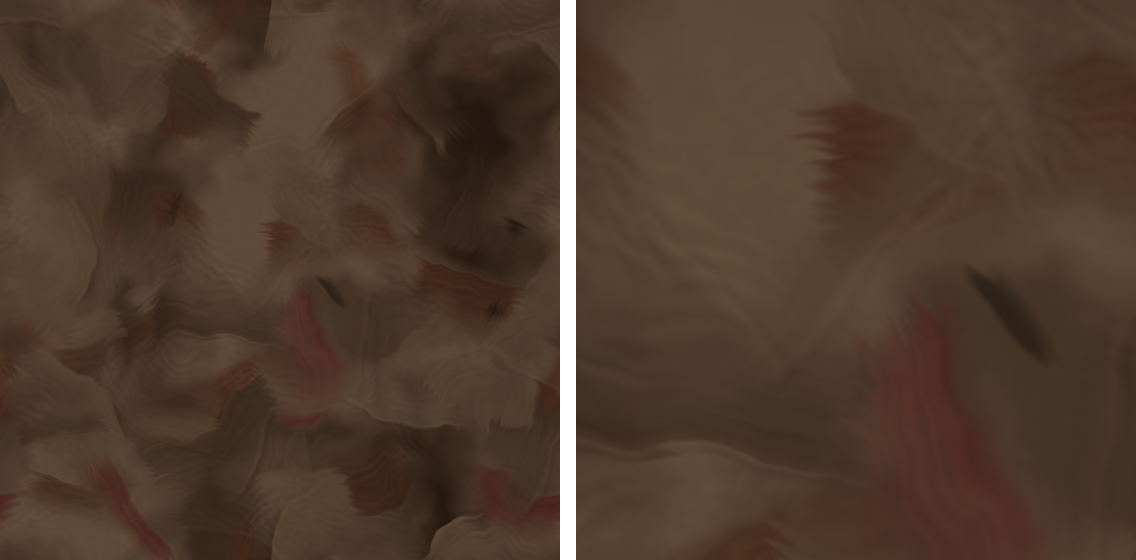
Left, the full canvas; right, a detail of the centre.
A three.js fragment shader for this texture:

```glsl
// Dark umber paint, smeared in soft overlapping strokes with rust and red accents.
varying vec2 vUv;

const vec3 SHADOW = vec3(0.170, 0.113, 0.076);
const vec3 LIGHT = vec3(0.364, 0.284, 0.217);
const vec3 RUST = vec3(0.268, 0.150, 0.094);
const vec3 RED = vec3(0.300, 0.110, 0.100);
const vec3 SOOT = vec3(0.090, 0.060, 0.040);

const int STROKES = 96;
const float RUST_SHARE = 0.14;
const float RED_SHARE = 0.02;
const float SOOT_SHARE = 0.08;
const float CLOUD_CONTRAST = 1.45;
const float BRISTLE_FREQ = 130.0;
const float RIDGE_WIDTH = 0.004;
const float RIDGE_LIGHT = 0.045;
const float RIPPLE_FREQ = 420.0;
const float RIPPLE_DEPTH = 0.010;
const float GRAIN_DEPTH = 0.022;
const float TAU = 6.28319;

vec2 hash2(vec2 p) {
  vec3 a = fract(p.xyx * vec3(0.1031, 0.1030, 0.0973));
  a += dot(a, a.yzx + 33.33);
  return fract((a.xx + a.yz) * a.zy);
}

float corner(vec2 cell, vec2 offset, float period) {
  float angle = TAU * hash2(mod(cell, period) + 7.0).x;
  return dot(vec2(cos(angle), sin(angle)), offset);
}

// Gradient noise that repeats after the given period.
float noise(vec2 p, float period) {
  vec2 i = floor(p), f = fract(p);
  vec2 u = f * f * f * (f * (f * 6.0 - 15.0) + 10.0);
  vec2 e = vec2(1.0, 0.0);
  return mix(
    mix(corner(i, f, period), corner(i + e, f - e, period), u.x),
    mix(corner(i + e.yx, f - e.yx, period), corner(i + 1.0, f - 1.0, period), u.x), u.y);
}

float fbm(vec2 p, float period) {
  float sum = 0.0, gain = 1.0;
  for (int i = 0; i < 4; i++) {
    sum += gain * noise(p * period + float(i) * 5.0, period);
    period *= 2.0;
    gain *= 0.5;
  }
  return sum;
}

vec3 umber(float tone) {
  return mix(SHADOW, LIGHT, clamp(tone, -0.1, 1.05));
}

// Lays one bristled stroke on the paint: one keen long edge, the other faded.
void layStroke(inout vec3 paint, inout float relief, vec2 p, vec2 warp, float id) {
  vec2 place = hash2(vec2(id, 3.0)), shape = hash2(vec2(id, 19.0));
  vec2 turn = hash2(vec2(id, 41.0)), look = hash2(vec2(id, 67.0));
  float kind = hash2(vec2(id, 89.0)).x;
  bool soot = kind > 1.0 - SOOT_SHARE;
  vec2 size = mix(vec2(0.05, 0.028), vec2(0.14, 0.075), shape);
  if (soot) size *= 0.34;

  float angle = TAU * turn.x, c = cos(angle), s = sin(angle);
  vec2 d = fract(p - place + 0.5) - 0.5 + warp * size.y * 0.7;
  vec2 q = vec2(c * d.x + s * d.y, c * d.y - s * d.x);
  q.y += (turn.y - 0.35) * 5.0 * q.x * q.x;
  if (abs(q.x) > size.x + 0.04 || abs(q.y) > size.y + 0.04) return;

  float bristle = noise(vec2(q.x * 9.0, q.y * BRISTLE_FREQ) + id * 13.0, 512.0);
  float edge = size.y - q.y + bristle * 0.003;
  float ends = smoothstep(0.0, mix(0.008, 0.07, look.y), size.x - abs(q.x) + bristle * 0.022);
  float keen = smoothstep(-0.001, mix(0.004, 0.035, look.x * look.x), edge);
  float faded = smoothstep(0.0, size.y * 1.3, size.y + q.y);
  float cover = ends * keen * faded * mix(0.55, 0.95, shape.y);

  float tone = mix(0.12, 1.02, sqrt(turn.y)) + bristle * 0.13 - 0.12 * q.x / size.x;
  vec3 pigment = umber(tone);
  if (kind < RUST_SHARE + RED_SHARE) {
    pigment = (kind < RED_SHARE ? RED : RUST) * (mix(0.8, 1.1, look.x) + bristle * 0.25);
  }
  if (soot) pigment = SOOT;
  paint = mix(paint, pigment, cover);

  // Raised lip of paint along the keen edge of some strokes.
  float lit = (edge - RIDGE_WIDTH) / RIDGE_WIDTH, shade = (edge + RIDGE_WIDTH) / RIDGE_WIDTH;
  float lip = exp(-lit * lit) - 0.8 * exp(-shade * shade);
  relief += lip * ends * smoothstep(0.5, 0.0, look.x) * (soot ? 0.0 : RIDGE_LIGHT * shape.x);
}

void main() {
  vec2 p = vUv;
  vec2 warp = vec2(fbm(p, 5.0), fbm(p + 0.37, 5.0));
  float cloud = fbm(p + warp * 0.07, 3.0);
  vec3 ground = umber(0.66 + CLOUD_CONTRAST * cloud);

  vec3 paint = ground;
  float relief = 0.0;
  for (int i = 0; i < STROKES; i++) {
    layStroke(paint, relief, p, warp, float(i) + 1.0);
  }

  // A thin cloudy veil softens parts of the strokes.
  float veil = smoothstep(-0.1, 0.5, fbm(p + 0.61, 4.0));
  paint = mix(paint, ground, 0.08 + 0.48 * veil);

  // Fine ripples and pitted grain, each in patches.
  float ripplePatch = smoothstep(0.1, 0.45, noise(p * 7.0 + 2.0, 7.0));
  relief += RIPPLE_DEPTH * ripplePatch * sin(RIPPLE_FREQ * dot(p, vec2(0.5, 0.8)) + 22.0 * warp.x);
  float grainPatch = smoothstep(0.0, 0.5, noise(p * 6.0 + 4.0, 6.0));
  relief += GRAIN_DEPTH * (0.3 + grainPatch) * noise(p * vec2(80.0, 110.0), 512.0);

  gl_FragColor = vec4(paint * (1.0 + relief * 3.2), 1.0);
}
```
